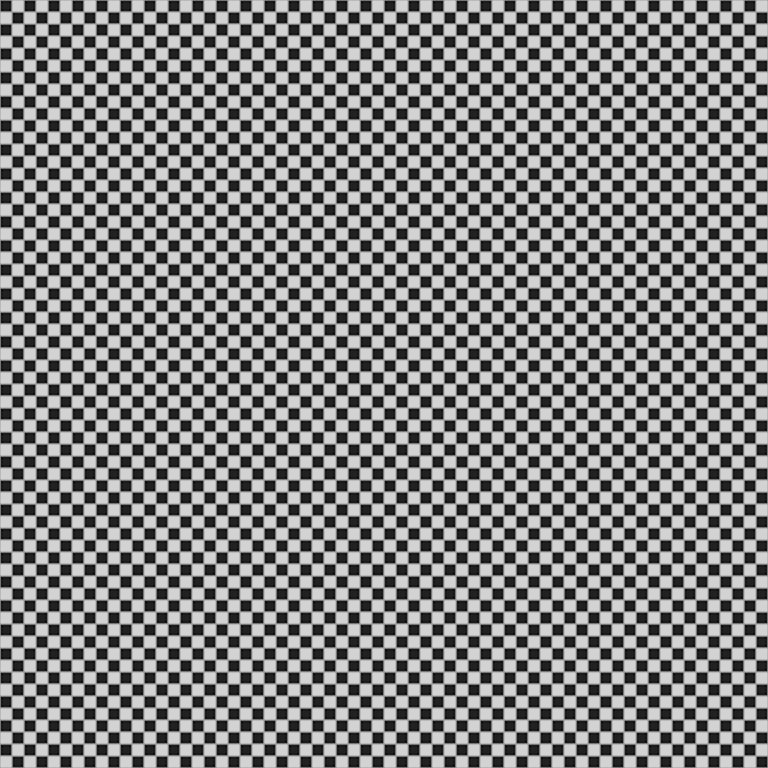
A Shadertoy shader for this pattern:

```glsl
// Fine grey checkerboard with softly blended edges and a faint dark rim inside each square.

#define CELLS 64.0       // squares across and down (32 repeats)
#define DARK 0.13        // display grey of the dark squares
#define LIGHT 0.825      // display grey of the light squares
#define EDGE 0.0868      // half width of the blended edge, in squares
#define RIM 0.02         // extra contrast just inside an edge
#define RIM_POS 0.1875   // distance of the rim from the edge, in squares
#define RIM_WIDTH 0.125  // fade distance on each side of the rim

float toLinear(float grey) {
    return pow((grey + 0.055) / 1.055, 2.4);
}

float toDisplay(float light) {
    return light < 0.0031308 ? 12.92 * light : 1.055 * pow(light, 1.0 / 2.4) - 0.055;
}

// Soft square wave, alternating +1 and -1 from one cell to the next
float softWave(float x, float pixel) {
    float edgeDist = 0.5 - abs(fract(x) - 0.5);
    float side = 1.0 - 2.0 * mod(floor(x), 2.0);
    float body = smoothstep(0.0, max(EDGE, 0.68 * pixel), edgeDist);
    float rim = 1.0 - smoothstep(0.0, RIM_WIDTH, abs(edgeDist - RIM_POS));
    return side * (body + RIM * rim);
}

void mainImage(out vec4 fragColor, in vec2 fragCoord) {
    vec2 grid = CELLS * fragCoord / iResolution.xy;
    vec2 pixel = CELLS / iResolution.xy;

    // The product of two waves gives the checks
    float checks = softWave(grid.x, pixel.x) * softWave(grid.y, pixel.y);

    // Blend in linear light so the light squares keep crisp edges
    float light = mix(toLinear(DARK), toLinear(LIGHT), 0.5 + 0.5 * checks);
    fragColor = vec4(vec3(toDisplay(max(light, 0.0))), 1.0);
}
```
